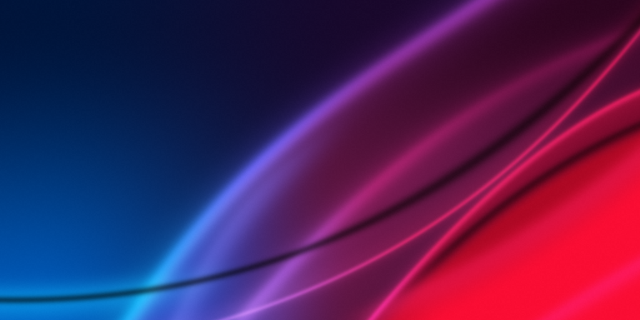
Give the GLSL for this background, as a WebGL 2 fragment shader.

```glsl
#version 300 es
precision highp float;
// Glowing silk strands sweeping from a blue dusk on the left into red light on the right.

uniform vec2 u_resolution;
out vec4 fragColor;

// Background fills
const vec3 SKY_LOW    = vec3(0.00, 0.37, 0.76);
const vec3 SKY_HIGH   = vec3(0.00, 0.08, 0.23);
const vec3 SKY_EAST   = vec3(0.10, 0.03, 0.17);
const vec3 VEIL_BLUE  = vec3(0.17, 0.27, 0.74);
const vec3 VEIL_WINE  = vec3(0.36, 0.08, 0.25);
const vec3 VEIL_TOP   = vec3(0.17, 0.02, 0.12);
const vec3 DEEP_RED   = vec3(0.50, 0.03, 0.16);
const vec3 CRIMSON    = vec3(0.68, 0.03, 0.14);
const vec3 BRIGHT_RED = vec3(0.98, 0.05, 0.20);

// Light colours
const vec3 CYAN    = vec3(0.05, 0.58, 1.00);
const vec3 INDIGO  = vec3(0.34, 0.34, 0.98);
const vec3 PURPLE  = vec3(0.50, 0.18, 0.60);
const vec3 VIOLET  = vec3(0.55, 0.28, 0.85);
const vec3 ROSE    = vec3(0.62, 0.08, 0.32);
const vec3 SCARLET = vec3(0.90, 0.08, 0.25);
const vec3 MAGENTA = vec3(0.95, 0.12, 0.50);

// Each strand is a cubic that leaves its root with slope, bend and twist.
const vec2 ARC_ROOT    = vec2(0.404, 0.0);
const vec3 ARC_SHAPE   = vec3(1.522, -0.911, 0.319);
const vec2 INNER_ROOT  = vec2(0.560, 0.0);
const vec3 INNER_SHAPE = vec3(2.2, -3.2, 2.4);
const vec2 CORD_ROOT   = vec2(0.0, 0.0625);
const vec3 CORD_SHAPE  = vec3(-0.0115, 0.1505, 0.0364);
const vec2 ROSE_ROOT   = vec2(0.755, 0.0);
const vec3 ROSE_SHAPE  = vec3(1.165, -0.388, 0.028);
const vec2 WIRE_ROOT   = vec2(0.703, 0.0);
const vec3 WIRE_SHAPE  = vec3(0.306, 0.173, 0.098);
const vec2 FLAME_ROOT  = vec2(1.159, 0.0);
const vec3 FLAME_SHAPE = vec3(1.188, -0.330, -0.089);
const vec2 FOLD_ROOT   = vec2(1.185, 0.0);
const vec3 FOLD_SHAPE  = vec3(1.113, -0.521, 0.089);
const vec2 EMBER_ROOT  = vec2(1.094, 0.0);
const vec3 EMBER_SHAPE = vec3(0.33, 0.26, 0.0);
const vec2 SPARK_ROOT  = vec2(1.719, 0.0);
const vec3 SPARK_SHAPE = vec3(0.65, -0.10, 0.0);

const float GRAIN = 0.008;

// Approximate signed distance to a strand, positive above it.
float strand(vec2 p, vec2 root, vec3 k) {
    vec2 q = p - root;
    float height = q.x * (k.x + q.x * (k.y + q.x * k.z));
    float slope = k.x + q.x * (2.0 * k.y + 3.0 * k.z * q.x);
    return (q.y - height) / sqrt(1.0 + slope * slope);
}

// Soft light with separate widths above and below the strand.
float glow(float d, float above, float below) {
    float t = d / (d > 0.0 ? above : below);
    return exp(-t * t);
}

float under(float d, float softness) {
    return 1.0 - smoothstep(-softness, softness, d);
}

vec3 screen(vec3 base, vec3 light) {
    return 1.0 - (1.0 - base) * (1.0 - clamp(light, 0.0, 1.0));
}

float hash(vec2 p) {
    vec3 q = fract(p.xyx * 0.1031);
    q += dot(q, q.yzx + 33.33);
    return fract((q.x + q.y) * q.z);
}

void main() {
    vec2 p = gl_FragCoord.xy / u_resolution.y;
    p.x *= 2.0 * u_resolution.y / u_resolution.x;

    float arc   = strand(p, ARC_ROOT, ARC_SHAPE);
    float inner = strand(p, INNER_ROOT, INNER_SHAPE);
    float cord  = strand(p, CORD_ROOT, CORD_SHAPE);
    float rose  = strand(p, ROSE_ROOT, ROSE_SHAPE);
    float wire  = strand(p, WIRE_ROOT, WIRE_SHAPE);
    float flame = strand(p, FLAME_ROOT, FLAME_SHAPE);
    float fold  = strand(p, FOLD_ROOT, FOLD_SHAPE);
    float ember = strand(p, EMBER_ROOT, EMBER_SHAPE);
    float spark = strand(p, SPARK_ROOT, SPARK_SHAPE);

    // Layered fills, from the sky down to the red corner
    vec3 color = mix(SKY_LOW, SKY_HIGH, smoothstep(-0.1, 0.95, p.y));
    color = mix(color, SKY_EAST, smoothstep(0.1, 1.25, p.x));
    vec3 veil = mix(VEIL_WINE, VEIL_TOP, smoothstep(0.35, 1.0, p.y));
    veil = mix(VEIL_BLUE, veil, smoothstep(0.5, 1.12, p.x + 0.1 * p.y));
    color = mix(color, veil, under(arc, 0.025));
    color = mix(color, DEEP_RED, 0.85 * under(flame, 0.02));
    color = mix(color, CRIMSON, under(fold + 0.02, 0.03));
    color = mix(color, BRIGHT_RED, under(ember + 0.02, 0.09) * smoothstep(1.05, 1.4, p.x));

    // Blue to purple arc and its inner echo
    vec3 arcTint = mix(CYAN, INDIGO, smoothstep(0.4, 0.8, p.x));
    arcTint = mix(arcTint, PURPLE, smoothstep(0.75, 1.25, p.x));
    color = screen(color, arcTint * (0.65 * glow(arc, 0.026, 0.034) + 0.25 * glow(arc, 0.07, 0.09)));
    color = screen(color, INDIGO * 0.38 * glow(inner, 0.03, 0.05) * (1.0 - smoothstep(0.75, 1.15, p.x)));

    // Rose arc and thin wire
    vec3 roseTint = mix(VIOLET, ROSE, smoothstep(0.85, 1.2, p.x));
    float roseFade = 1.0 - 0.45 * smoothstep(1.1, 1.7, p.x);
    color = screen(color, roseTint * roseFade * (0.45 * glow(rose, 0.022, 0.03) + 0.32 * glow(rose, 0.05, 0.14)));
    vec3 wireTint = mix(VIOLET, SCARLET, smoothstep(0.7, 1.35, p.x));
    color = screen(color, wireTint * (0.55 * glow(wire, 0.008, 0.007) + 0.2 * glow(wire, 0.05, 0.02)));

    // Dark cord inside a halo that fades to the right
    float haloFade = 1.0 - smoothstep(0.35, 0.8, p.x);
    color = screen(color, CYAN * 0.5 * haloFade * glow(cord, 0.045, 0.06));
    float cordWidth = mix(0.012, 0.02, smoothstep(0.8, 1.5, p.x));
    color *= 1.0 - 0.55 * glow(cord, cordWidth, cordWidth);

    // Red strands, shadow fold and corner spark
    vec3 flameTint = mix(MAGENTA, SCARLET, smoothstep(1.15, 1.4, p.x));
    color = screen(color, flameTint * (0.6 * glow(flame, 0.009, 0.012) + 0.22 * glow(flame, 0.025, 0.05)));
    color *= 1.0 - 0.45 * glow(fold, 0.014, 0.018) * smoothstep(1.2, 1.45, p.x);
    color = screen(color, SCARLET * 0.4 * glow(ember, 0.03, 0.05) * smoothstep(1.0, 1.35, p.x));
    color = screen(color, MAGENTA * 0.35 * glow(spark, 0.025, 0.035));

    color += GRAIN * (hash(floor(p * 256.0)) - 0.5);
    fragColor = vec4(clamp(color, 0.0, 1.0), 1.0);
}
```
